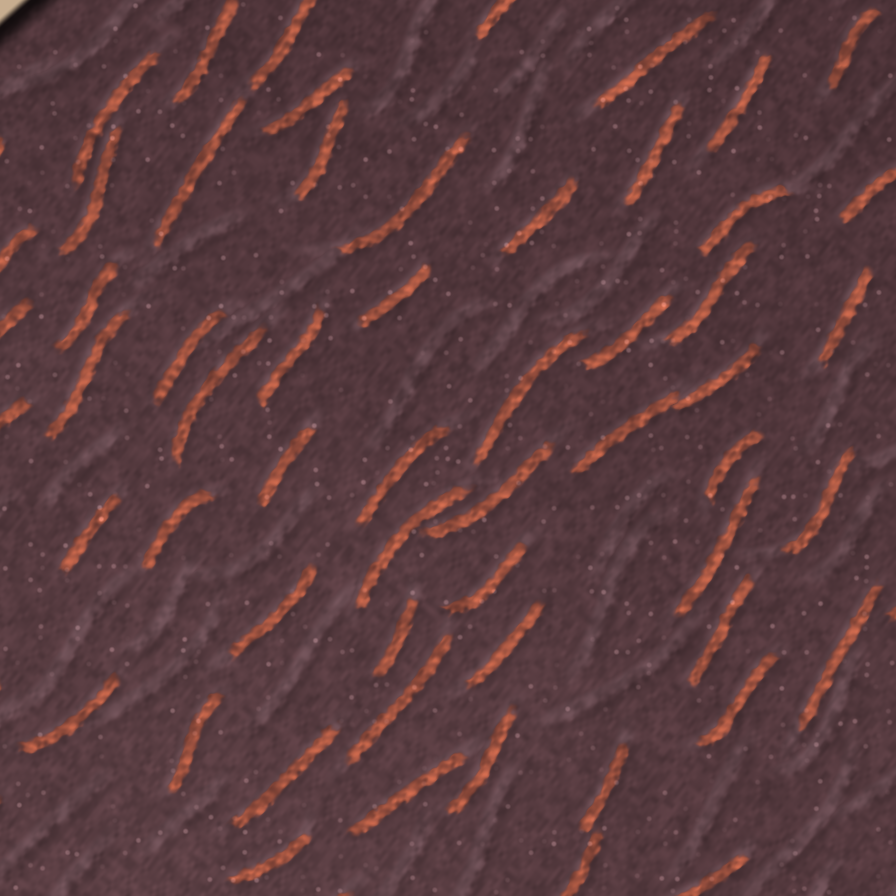
Reproduce this texture procedurally as a Shadertoy shader.

```glsl
// Dark plum cloth with slanted, wavy stitches in orange and faint mauve thread.
// Bent strokes sit in a staggered, jittered grid that is turned to the slant;
// value noise adds the weave, worn thread edges and pale specks of lint.

#define SLANT 0.91              // main stitch direction, radians
#define CELL vec2(0.212, 0.056) // stitch spacing along and across the slant
#define THREAD 0.0062           // half width of the orange thread
#define ORANGE_SHARE 0.60       // share of stitches with orange thread
#define GRAIN 0.15              // strength of the weave noise
#define SPECKS 0.20             // strength of the lint specks
#define PLUM_DARK vec3(0.285, 0.187, 0.206)
#define PLUM_LIGHT vec3(0.362, 0.250, 0.269)
#define MAUVE vec3(0.430, 0.320, 0.345)
#define RUST vec3(0.440, 0.235, 0.205)
#define ORANGE vec3(0.730, 0.375, 0.275)
#define CREAM vec3(0.780, 0.680, 0.560)

vec4 hash4(vec2 p) {
    vec4 q = fract(p.xyxy * vec4(0.1031, 0.1030, 0.0973, 0.1099));
    q += dot(q, q.wzxy + 33.33);
    return fract((q.xxyz + q.yzzw) * q.zywx);
}

float valueNoise(vec2 p) {
    vec2 cell = floor(p), f = fract(p);
    f = f * f * (3.0 - 2.0 * f);
    float low = mix(hash4(cell).x, hash4(cell + vec2(1, 0)).x, f.x);
    float high = mix(hash4(cell + vec2(0, 1)).x, hash4(cell + vec2(1, 1)).x, f.x);
    return mix(low, high, f.y);
}

// Soft bar: one inside the half width, fading over the given softness
float bar(float d, float halfWidth, float softness) {
    return 1.0 - smoothstep(halfWidth - softness, halfWidth + softness, abs(d));
}

// Returns orange thread, mauve ridge and shadow coverage at p (slanted space)
vec3 stitches(vec2 p, float fuzz) {
    vec3 cover = vec3(0.0);
    float baseRow = floor(p.y / CELL.y);
    for (int j = -2; j <= 2; j++) {
        float row = baseRow + float(j);
        float shift = 0.38 * row;
        float baseCol = floor(p.x / CELL.x - shift);
        for (int i = -1; i <= 1; i++) {
            vec2 id = vec2(baseCol + float(i), row);
            vec4 place = hash4(id + 71.0);
            vec4 form = hash4(id + 193.0);
            vec2 jitter = (place.xy - 0.5) * vec2(0.35, 0.4);
            vec2 local = p - (id + vec2(0.5 + shift, 0.5) + jitter) * CELL;

            // Bent centre line: tilt, arch and S-curve
            float halfLen = mix(0.050, 0.104, place.z);
            float t = local.x / halfLen;
            float tilt = mix(-0.36, 0.20, form.x);
            float arch = mix(-0.24, 0.24, form.y);
            float ess = mix(-0.22, 0.10, form.z);
            float centre = halfLen * (tilt * t + arch * t * t + ess * (t * t * t - t));
            float slope = tilt + 2.0 * arch * t + ess * (3.0 * t * t - 1.0);
            float d = (local.y - centre) * inversesqrt(1.0 + slope * slope);
            d += fuzz * 0.0035;

            // Mauve ridge runs past the thread and lies on its upper side
            float tail = t - (form.w - 0.5) * 0.5;
            float ridge = bar(d - 0.0045, 0.0075, 0.0045) * bar(tail, 1.0, 0.3);
            float shadow = bar(d + 0.0095, 0.0050, 0.0050) * bar(t, 0.9, 0.2);

            // Twisted orange thread
            float hasThread = step(place.w, ORANGE_SHARE);
            float twist = 0.84 + 0.16 * sin(local.x * 460.0 + d * 380.0);
            float ends = bar(t + fuzz * 0.08, 0.88, 0.12);
            float thread = bar(d, THREAD, 0.0042) * ends * twist * hasThread;
            cover = max(cover, vec3(thread, ridge, shadow));
        }
    }
    return cover;
}

void mainImage(out vec4 fragColor, in vec2 fragCoord) {
    vec2 uv = fragCoord / min(iResolution.x, iResolution.y);
    vec2 along = vec2(cos(SLANT), sin(SLANT));
    vec2 p = vec2(dot(uv, along), dot(uv, vec2(-along.y, along.x)));

    // Cloth: slow light falloff plus fine weave
    float coarse = valueNoise(uv * 85.0) - 0.5;
    float fine = valueNoise(p * vec2(150.0, 230.0) + 40.0) - 0.5;
    float cloud = valueNoise(uv * 5.0 + 9.0) - 0.5;
    float light = 0.52 + 0.42 * (0.5 - uv.y) - 0.22 * (uv.x - 0.5) + 0.25 * cloud;
    vec3 color = mix(PLUM_DARK, PLUM_LIGHT, clamp(light, 0.0, 1.1));

    // Stitches: shadow, ridge, then thread from rust edge to orange core
    vec3 cover = stitches(p + 3.0, coarse + fine);
    color *= 1.0 - 0.10 * cover.z;
    color = mix(color, MAUVE, cover.y * (0.50 + 0.5 * coarse));
    float wear = clamp(0.78 + 0.7 * coarse + 0.5 * fine, 0.0, 1.0);
    vec3 threadColor = mix(RUST, ORANGE, cover.x * wear);
    color = mix(color, threadColor, smoothstep(0.05, 0.65, cover.x));
    color *= 1.0 + GRAIN * (coarse + 1.3 * fine);

    // Pale lint specks
    vec2 speckGrid = uv * 75.0;
    vec4 speck = hash4(floor(speckGrid) + 311.0);
    float speckDist = length(fract(speckGrid) - mix(vec2(0.3), vec2(0.7), speck.xy));
    float lint = (1.0 - smoothstep(0.08, 0.30, speckDist)) * step(0.86, speck.z);
    color += SPECKS * lint * speck.w * vec3(1.0, 0.82, 0.84);

    // Dark hem with a cream edge across the upper left corner
    vec2 size = iResolution.xy / min(iResolution.x, iResolution.y);
    float hem = dot(vec2(uv.x, size.y - uv.y), vec2(0.66, 0.75));
    color *= mix(0.25, 1.0, smoothstep(0.026, 0.050, hem));
    color = mix(CREAM, color, smoothstep(0.014, 0.024, hem));

    fragColor = vec4(clamp(color, 0.0, 1.0), 1.0);
}
```
